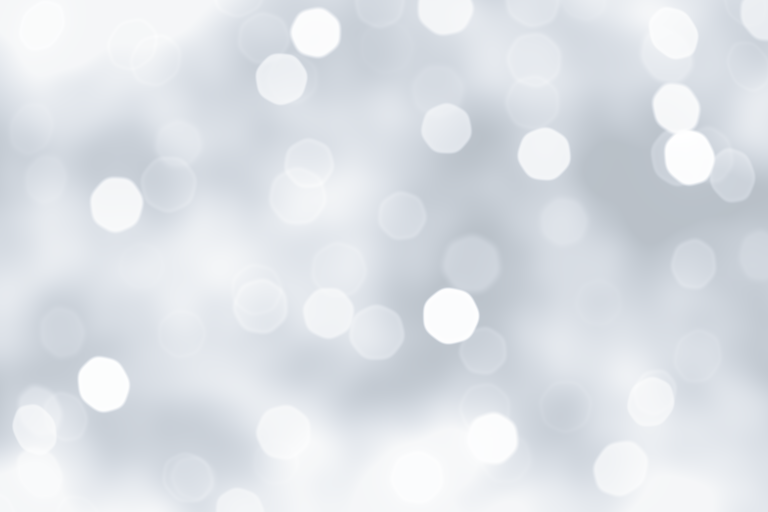
Write a WebGL 1 fragment shader that draws this background.

```glsl
precision highp float;

// Pale winter bokeh: a cool grey haze of layered gradient noise, brightened
// toward the lower edge and upper left, overlaid with many faint lens discs
// and a smaller set of bright ones that flatten toward the sides.

uniform vec2 u_resolution;

vec2 hash2(vec2 p) {
  vec3 q = fract(p.xyx * vec3(0.1031, 0.1030, 0.0973));
  q += dot(q, q.yzx + 33.33);
  return fract((q.xx + q.yz) * q.zy);
}

float cornerSlope(vec2 cell, vec2 offset) {
  float angle = 6.2832 * hash2(cell + 17.0).x;
  return dot(vec2(cos(angle), sin(angle)), offset);
}

float gradientNoise(vec2 p) {
  vec2 i = floor(p), f = fract(p);
  vec2 u = f * f * f * (f * (f * 6.0 - 15.0) + 10.0);
  vec2 e = vec2(1.0, 0.0);
  float low = mix(cornerSlope(i, f), cornerSlope(i + e, f - e), u.x);
  float high = mix(cornerSlope(i + e.yx, f - e.yx),
                   cornerSlope(i + 1.0, f - 1.0), u.x);
  return mix(low, high, u.y);
}

// Brightness of the out-of-focus backdrop; p is centred, height spans one unit
float haze(vec2 p) {
  float n = gradientNoise(p * 2.6 + 5.3)
          + 0.6 * gradientNoise(p * 5.2 + 21.7)
          + 0.25 * gradientNoise(p * 10.0 + 43.1);
  float lowerGlow = smoothstep(-0.2, -0.5, p.y);
  float upperGlow = smoothstep(0.3, 0.5, p.y) * smoothstep(0.2, -0.5, p.x);
  float centreGlow = exp(-6.0 * dot(p + vec2(0.22, -0.08), p + vec2(0.22, -0.08)));
  float rightShade = exp(-7.0 * dot(p - vec2(0.45, 0.1), p - vec2(0.45, 0.1)));
  float light = 0.46 + 0.8 * n + 0.5 * lowerGlow + 0.4 * upperGlow
              + 0.14 * centreGlow - 0.16 * rightShade;
  return clamp(light, 0.06, 0.98);
}

// Signed distance to a faintly seven-sided disc, squashed far from the centre
float lensDisc(vec2 p, vec2 centre, float radius, float turn) {
  vec2 d = p - centre;
  vec2 axis = normalize(centre + vec2(0.0001, 0.0));
  float squash = 1.0 - 0.24 * smoothstep(0.4, 0.85, length(centre));
  vec2 q = vec2(dot(d, axis) / squash, dot(d, vec2(-axis.y, axis.x)));
  float angle = atan(q.y, q.x + 0.00001);
  return length(q) - radius * (1.0 + 0.016 * cos(7.0 * angle + 6.2832 * turn));
}

void main() {
  vec2 p = (gl_FragCoord.xy - 0.5 * u_resolution) / u_resolution.y;
  vec2 halfSize = vec2(0.5 * u_resolution.x / u_resolution.y, 0.5);
  float pixel = 1.0 / u_resolution.y;
  float light = haze(p);

  // Faint discs first, bright discs on top
  for (int i = 0; i < 72; i++) {
    float id = float(i);
    float bright = step(50.0, id);
    vec2 look = hash2(vec2(id, 7.0));
    vec2 shape = hash2(vec2(id, 31.0));

    // Evenly spread, jittered places; bright ones are pushed off the middle
    vec2 place = fract(id * vec2(0.7549, 0.5698) + 0.14 * hash2(vec2(id, 53.0)));
    place = place * 2.0 - 1.0;
    place.y = sign(place.y) * pow(abs(place.y), mix(1.0, 0.55, bright));
    vec2 centre = place * halfSize * 1.04;

    float radius = mix(0.046, 0.057, shape.x);
    float d = lensDisc(p, centre, radius, shape.y);
    float blur = max(mix(0.003, mix(0.011, 0.006, bright), look.y), pixel);
    float cover = smoothstep(blur, -blur, d);
    float rim = exp(-pow((d + 0.005) / 0.004, 2.0));
    float opacity = mix(mix(0.04, 0.32, look.x * look.x),
                        mix(0.45, 1.0, look.x), bright);

    light += 0.07 * bright * opacity * exp(-45.0 * max(d, 0.0)) * (1.0 - cover);
    light = mix(light, 1.1, cover * opacity);
    light += 0.05 * rim * (1.0 - 0.5 * bright) * (1.0 - look.y * 0.7);
  }

  // Cool grey to near white, with a little more blue in the midtones
  light = min(light, 1.13);
  vec3 color = mix(vec3(0.71, 0.74, 0.77), vec3(0.965, 0.97, 0.975), light);
  color += vec3(-0.002, 0.003, 0.014) * max(4.0 * light * (1.0 - light), 0.0);
  gl_FragColor = vec4(color, 1.0);
}
```
